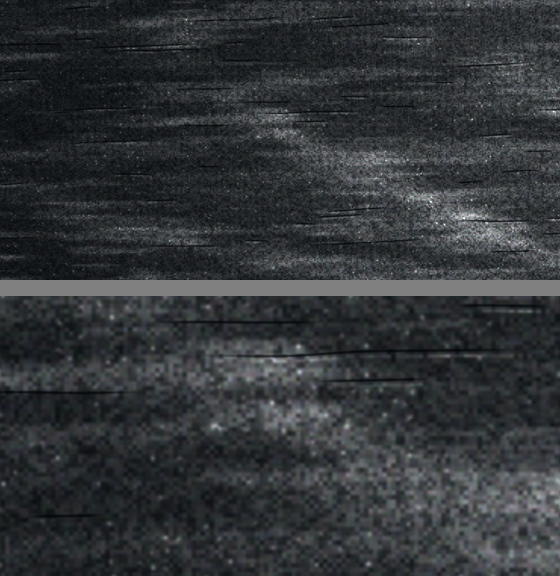
Top: the whole. Bottom: its middle third, enlarged.
Reproduce this texture procedurally as a WebGL 2 fragment shader.

```glsl
#version 300 es
precision highp float;
// Dark brushed charcoal surface: horizontal streaks, slanted sheen, fine scratches and glinting grain.
uniform vec2 u_resolution;
out vec4 fragColor;

float hash(vec2 p) {
  return fract(sin(dot(p, vec2(127.1, 311.7))) * 43758.5453);
}

float noise(vec2 p) {
  vec2 i = floor(p), f = fract(p);
  f = f * f * (3.0 - 2.0 * f);
  return mix(mix(hash(i), hash(i + vec2(1, 0)), f.x),
             mix(hash(i + vec2(0, 1)), hash(i + vec2(1, 1)), f.x), f.y);
}

// Soft slanted band that starts at a point and is frayed along the streaks
float sheen(vec2 p, vec2 start, float slope, float width) {
  float fray = 0.11 * (noise(p * vec2(4.0, 42.0)) - 0.5) + 0.08 * (noise(p * 5.0) - 0.5);
  float d = (p.y - start.y - slope * (p.x - start.x) + fray) / width;
  return exp(-d * d) * smoothstep(-0.1, 0.35, p.x - start.x);
}

// Long thin marks: x is the dark groove, y its lit lower lip
vec2 scratches(vec2 p, float pixel) {
  vec2 marks = vec2(0.0);
  for (int i = 0; i < 46; i++) {
    float id = float(i);
    vec2 center = vec2(2.1 * hash(vec2(id, 1.7)), hash(vec2(id, 5.3)));
    float reach = mix(0.04, 0.24, pow(hash(vec2(id, 9.1)), 2.0));
    vec2 q = p - center;
    q.y -= q.x * mix(-0.01, 0.06, hash(vec2(id, 3.9)));
    q.y -= 0.005 * (noise(vec2(p.x * 9.0, id)) - 0.5);
    float taper = 1.0 - smoothstep(reach * 0.5, reach, abs(q.x));
    float thick = 0.0012 + 0.5 * pixel;
    float groove = exp(-pow(q.y / thick, 2.0));
    float lip = exp(-pow((q.y + 0.0065) / (thick * 1.3), 2.0));
    float wear = noise(vec2(p.x * 35.0, id * 7.0));
    marks = max(marks, taper * vec2(groove, lip * wear * step(0.4, hash(vec2(id, 7.7)))));
  }
  return marks;
}

// Sparse round glints, one candidate per cell
float glints(vec2 p, float density, float radius) {
  vec2 cell = floor(p * density);
  vec2 center = (cell + 0.25 + 0.5 * vec2(hash(cell + 3.1), hash(cell + 8.7))) / density;
  float d = length(p - center) / radius;
  return exp(-d * d) * smoothstep(0.82, 1.0, hash(cell + 15.3));
}

void main() {
  vec2 p = gl_FragCoord.xy / u_resolution.y;
  float pixel = 1.0 / u_resolution.y;
  vec2 q = vec2(p.x, p.y - 0.02 * p.x + 0.008 * noise(p * 4.0));

  // Broad falloff, brighter towards the right and the bottom
  float light = mix(0.09, 0.185, smoothstep(0.1, 2.1, p.x + 0.35 * (0.5 - p.y)));
  light *= 0.82 + 0.36 * noise(p * vec2(2.2, 7.0) + 4.0);

  // Slanted sheen
  float glow = sheen(p, vec2(0.78, 0.63), -0.47, 0.065)
             + 0.9 * sheen(p, vec2(1.66, 0.83), -0.62, 0.08)
             + 0.45 * sheen(p, vec2(-0.1, 0.34), -0.27, 0.055);
  light += 0.16 * glow;

  // Horizontal streaks of two sizes
  float broad = smoothstep(0.48, 0.95, noise(q * vec2(3.0, 25.0) + 11.0));
  float narrow = smoothstep(0.55, 0.98, noise(q * vec2(6.0, 62.0) + 37.0));
  float patches = 0.35 + 0.9 * noise(p * vec2(2.5, 5.0) + 20.0) + 0.5 * glow;
  light += patches * (0.13 * broad + 0.12 * narrow) * (0.7 + 0.25 * p.x);

  // Scratches
  vec2 marks = scratches(p, pixel);
  light *= 1.0 - 0.7 * marks.x;
  light += 0.2 * marks.y * (0.5 + 0.4 * p.x);

  // Fine grain and glints
  float grain = 0.65 * noise(p * 185.0) + 0.35 * noise(p * 83.0 + 9.0);
  light *= 0.38 + 1.24 * grain;
  light += glints(p, 62.0, 0.0032) * (0.08 + 0.9 * light);
  light += glints(p + 5.0, 17.0, 0.0042) * (0.1 + 0.9 * light);

  // Cool grey with faint colour speckle
  vec3 speckle = vec3(noise(p * 150.0 + 31.0), noise(p * 150.0 + 57.0), noise(p * 150.0 + 83.0)) - 0.5;
  vec3 color = light + vec3(-0.010, 0.003, 0.014) + speckle * (0.012 + 0.1 * light);
  fragColor = vec4(clamp(color, 0.0, 1.0), 1.0);
}
```
